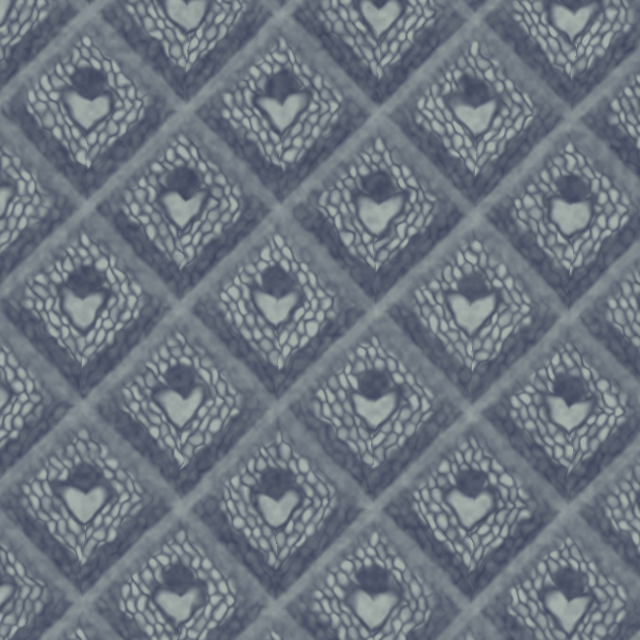
A WebGL 2 fragment shader for this pattern:

```glsl
#version 300 es
precision highp float;

uniform vec2 u_resolution;
out vec4 fragColor;

// Lattice of diamonds, in canvas units
const vec2 ORIGIN = vec2(0.4370, 0.5140);
const vec2 STEP_RIGHT = vec2(0.3034, -0.0055);
const vec2 STEP_UP = vec2(0.0030, 0.3086);
const float WARP = 0.0035;

// Parts of one diamond, in cell units
const float RING_EDGE = 0.345;
const float RING_HALF_WIDTH = 0.30;
const float RING_LIFT = 0.036;
const vec2 STITCH_PITCH = vec2(0.070, 0.105);
const float STITCH_LEAN = 0.22;
const float HEART_RADIUS = 0.092;
const float OUTLINE = 0.037;
const vec2 CAP_CENTER = vec2(0.0, 0.135);
const float CAP_RADIUS = 0.085;
const float SOFT = 0.023;

// Yarn colours and tones between them
const vec3 DARK_YARN = vec3(0.26, 0.288, 0.372);
const vec3 LIGHT_YARN = vec3(0.65, 0.69, 0.67);
const float BAND_LOW = 0.17;
const float BAND_HIGH = 0.39;
const float BAND_RELIEF = 0.16;
const float RIDGE_TONE = 0.51;
const float CAP_TONE = 0.11;
const float HEART_TONE = 0.90;
const float GRAIN = 0.32;

float hash(vec2 p) {
    vec3 q = fract(vec3(p.xyx) * 0.1031);
    q += dot(q, q.yzx + 33.33);
    return fract((q.x + q.y) * q.z);
}

float noise(vec2 p) {
    vec2 i = floor(p);
    vec2 f = fract(p);
    f = f * f * (3.0 - 2.0 * f);
    return mix(mix(hash(i), hash(i + vec2(1, 0)), f.x),
               mix(hash(i + vec2(0, 1)), hash(i + vec2(1, 1)), f.x), f.y);
}

vec2 noise2(vec2 p) {
    return vec2(noise(p), noise(p + 47.3)) - 0.5;
}

// Diagonal axes: x grows up-right, y grows down-right
vec2 toDiagonal(vec2 p) {
    return vec2(p.x + p.y, p.x - p.y);
}

float heartDistance(vec2 p) {
    float x = abs(p.x);
    return length(vec2(0.86 * x, 1.3 * (p.y + 0.025) - 0.95 * x)) - HEART_RADIUS;
}

// Slanted dashes falling to the right, mirrored on the lower right side
float stitches(vec2 f, vec2 id) {
    bool mirrored = f.y > abs(f.x);
    vec2 q = mirrored ? f.yx : f;
    q.x += STITCH_LEAN * q.y;
    q /= STITCH_PITCH;
    float row = floor(q.x);
    q.y += 0.5 * row;
    vec2 cell = fract(q) - 0.5;
    float strength = 0.65 + 0.5 * hash(floor(q) + 31.0 * id + 200.0);
    return strength * smoothstep(0.62, 0.12, length(cell * vec2(1.0, 0.9)));
}

void main() {
    vec2 uv = gl_FragCoord.xy / min(u_resolution.x, u_resolution.y);
    vec2 warped = uv + 2.0 * WARP * noise2(uv * 4.0) + WARP * noise2(uv * 38.0);

    // Nearest diamond and position inside it
    vec2 s = toDiagonal(inverse(mat2(STEP_RIGHT, STEP_UP)) * (warped - ORIGIN));
    vec2 id = floor(s + 0.5);
    vec2 f = s - id;
    vec2 local = 0.5 * toDiagonal(f);
    vec2 a = abs(f);

    // Knitted band, shaded towards its lower edges
    vec2 ringPos = f - toDiagonal(vec2(0.0, RING_LIFT)) + 0.045 * noise2(uv * 60.0);
    float knit = stitches(ringPos, id);
    float upper = smoothstep(-0.10, 0.14, local.y);
    float tone = mix(BAND_LOW, BAND_HIGH, upper) + BAND_RELIEF * (knit - 0.4);

    // Raised ridges, brighter on rising lines and at crossings
    float ridgeWidth = mix(0.065, 0.085, upper);
    vec2 ridge = smoothstep(vec2(0.5 - ridgeWidth), vec2(0.48), a);
    float crossing = smoothstep(0.38, 0.5, min(a.x, a.y));
    float ridgeTone = RIDGE_TONE + 0.10 * ridge.y + 0.12 * crossing;
    tone = mix(tone, ridgeTone, max(ridge.x, ridge.y));

    // Stitched ring, a little taller than wide
    float ringDistance = max(max(abs(ringPos.x), abs(ringPos.y)) - RING_EDGE, abs(local.x) - RING_HALF_WIDTH);
    float ringMask = smoothstep(SOFT, -SOFT, ringDistance);
    tone = mix(tone, 0.24 + 0.74 * knit, ringMask);

    // Dark cap and outline, then the light heart
    vec2 motif = local + 0.036 * noise2(uv * 50.0 + 7.0);
    float heart = heartDistance(motif);
    float dark = min(heart - OUTLINE, length(motif - CAP_CENTER) - CAP_RADIUS);
    tone = mix(tone, CAP_TONE, smoothstep(SOFT, -SOFT, dark));
    tone = mix(tone, HEART_TONE, smoothstep(SOFT, -SOFT, heart));

    // Yarn fuzz and variation between diamonds
    tone += GRAIN * (0.7 * noise(uv * 90.0) + 0.3 * noise(uv * 170.0) - 0.5);
    tone += 0.06 * (hash(id + 70.0) - 0.5) * (1.0 - max(ridge.x, ridge.y));
    fragColor = vec4(mix(DARK_YARN, LIGHT_YARN, clamp(tone, 0.0, 1.0)), 1.0);
}
```
